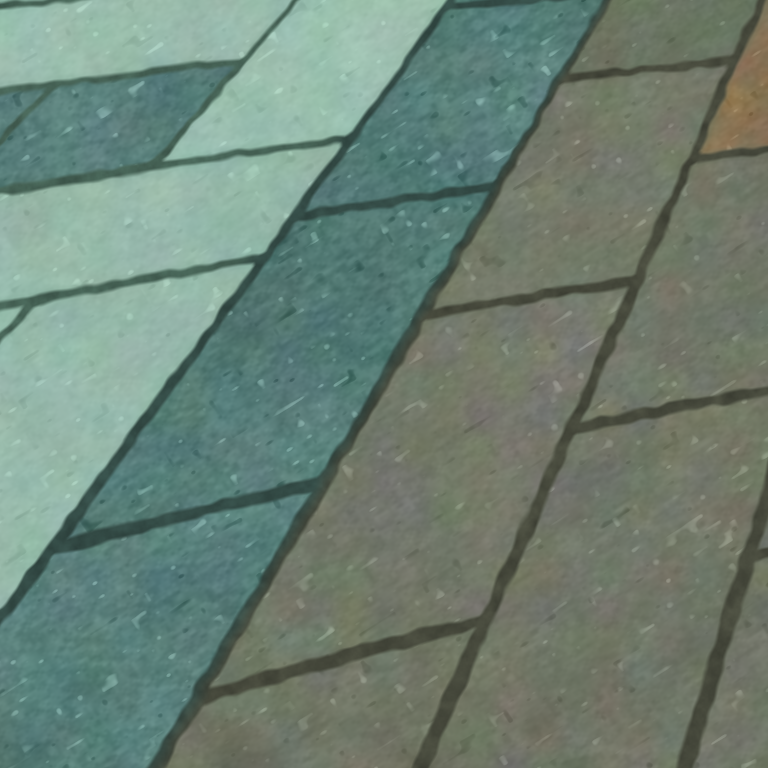
A three.js fragment shader for this texture:

```glsl
varying vec2 vUv;

float hash(vec2 p) {
  p = fract(p * vec2(127.34, 311.71));
  p += dot(p, p + 34.23);
  return fract(p.x * p.y);
}

float noise(vec2 p) {
  vec2 i = floor(p), f = fract(p);
  f = f * f * (3.0 - 2.0 * f);
  return mix(mix(hash(i), hash(i + vec2(1, 0)), f.x),
             mix(hash(i + vec2(0, 1)), hash(i + vec2(1, 1)), f.x), f.y);
}

float fbm(vec2 p) {
  float sum = 0.0, amp = 0.5;
  for (int i = 0; i < 4; i++) {
    sum += amp * noise(p);
    p = p * 2.03 + 7.1;
    amp *= 0.5;
  }
  return sum;
}

// Lower and upper corners of the paver under a point of the ground plane
vec4 paverBox(vec2 g) {
  float column = floor(g.x);
  if (column >= 0.0) {
    // Running bond: every other column is shifted by half a paver
    float start = floor(g.y - 0.5 * mod(column, 2.0)) + 0.5 * mod(column, 2.0);
    return vec4(column, start, column + 1.0, start + 1.0);
  }
  // Woven border: crosswise pavers alternate with lengthwise ones
  float band = mod(g.y - 0.67, 1.48);
  float base = g.y - band;
  if (column > -1.5) {
    return band < 0.485 ? vec4(-2.0, base, 0.0, base + 0.485)
                        : vec4(-1.0, base + 0.485, 0.0, base + 1.48);
  }
  float row = floor((g.y - 0.67) / 0.485);
  float start = 0.67 + row * 0.485;
  float right = band < 0.485 ? 0.0 : -1.0;
  float left = row == -1.0 || band < 0.485 ? -2.0 : -3.0;
  if (g.x < left) { right = left; left -= 2.0; }
  return vec4(left, start, right, start + 0.485);
}

void main() {
  vec2 p = vec2(vUv.x, 1.0 - vUv.y);

  // Perspective ground plane: x counts columns, y counts paver lengths
  vec2 wobble = vec2(noise(p * 55.0), noise(p * 55.0 + 31.0)) - 0.5;
  vec2 q = p + 0.005 * wobble;
  float columnWidth = mix(0.202, 0.344, q.y);
  float depth = q.y + 0.2 * q.x + 0.2 * (q.x - 0.5) * (q.y - 0.5) - 0.118;
  float shrink = 1.0 + 0.687 * depth;
  vec2 ground = vec2((q.x - mix(0.588, -0.141, q.y)) / columnWidth, 4.754 * depth / shrink);

  // Distance to the paver edge in canvas units
  vec4 box = paverBox(ground);
  vec2 unit = vec2(columnWidth * 0.86, shrink * shrink / 4.754);
  vec2 inset = min(ground - box.xy, box.zw - ground) * unit;
  float edge = min(inset.x, inset.y);
  float corner = 0.012;
  edge = min(edge, corner - length(max(corner - inset, 0.0)) * 0.92);

  // Paver colour by zone
  float tone = hash(box.xy + 3.7);
  bool border = ground.x < 0.0;
  bool tealInsert = border && box.z < -0.5 && abs(box.y - 0.185) < 0.05;
  vec3 pale = mix(vec3(0.66, 0.79, 0.73), vec3(0.61, 0.74, 0.69), fbm(p * 7.0));
  vec3 teal = mix(vec3(0.32, 0.47, 0.46), vec3(0.42, 0.57, 0.55), fbm(p * 9.0 + 4.0));
  vec3 stone = mix(vec3(0.45, 0.46, 0.41), vec3(0.52, 0.52, 0.48), fbm(p * 9.0 + 9.0));
  vec3 rust = vec3(0.62, 0.47, 0.33);
  bool isTeal = tealInsert || (!border && ground.x < 1.0);
  bool isStone = !border && !isTeal;
  vec3 colour = isTeal ? teal : border ? pale : stone;
  if (isStone && box.x == 2.0 && box.w < 1.5) colour = rust;
  if (isStone && box.x == 1.0 && box.w < 1.0) colour = vec3(0.42, 0.46, 0.40);
  colour *= 0.97 + 0.06 * tone;

  // Mineral tints, slanted grain and bright chips
  vec3 tint = vec3(noise(p * 24.0), noise(p * 24.0 + 17.0), noise(p * 24.0 + 43.0)) - 0.5;
  colour += tint * (isStone ? 0.07 : 0.03);
  vec2 slant = mat2(0.84, 0.54, -0.54, 0.84) * p;
  slant = vec2(0.84 * p.x - 0.54 * p.y, 0.54 * p.x + 0.84 * p.y);
  float strength = border && !isTeal ? 0.5 : 1.0;
  float grain = noise(slant * vec2(85.0, 150.0)) + 0.6 * noise(slant * vec2(190.0, 260.0)) - 0.8;
  colour += 0.075 * strength * grain;
  float chips = smoothstep(0.84, 0.98, noise(slant * vec2(62.0, 105.0) + 11.0));
  colour += 0.16 * strength * chips * vec3(0.95, 1.0, 0.98);
  float pits = smoothstep(0.86, 0.98, noise(slant * vec2(58.0, 95.0) + 71.0));
  colour -= 0.09 * strength * pits;

  // Worn, mossy rim
  float rim = 1.0 - smoothstep(0.004, 0.026, edge + 0.008 * (noise(p * 38.0) - 0.5));
  vec3 moss = isStone ? vec3(0.40, 0.44, 0.36) : colour * vec3(0.84, 0.89, 0.87);
  colour = mix(colour, moss, 0.6 * rim);

  // Sunken joints, wider toward the viewer
  vec3 paleJoint = vec3(0.27, 0.38, 0.33), tealJoint = vec3(0.20, 0.29, 0.27);
  vec3 stoneJoint = vec3(0.27, 0.28, 0.23);
  vec3 joint = mix(paleJoint, tealJoint, smoothstep(-0.15, 0.0, ground.x));
  joint = mix(joint, stoneJoint, smoothstep(0.95, 1.05, ground.x));
  joint *= 0.8 + 0.45 * fbm(p * 60.0);
  float halfWidth = mix(0.005, 0.0095, p.y) * (border ? 0.8 : 1.0);
  halfWidth *= 0.8 + 0.4 * noise(p * 20.0 + 5.0);
  colour = mix(joint, colour, smoothstep(halfWidth - 0.003, halfWidth + 0.003, edge));

  gl_FragColor = vec4(clamp(colour, 0.0, 1.0), 1.0);
}
```
